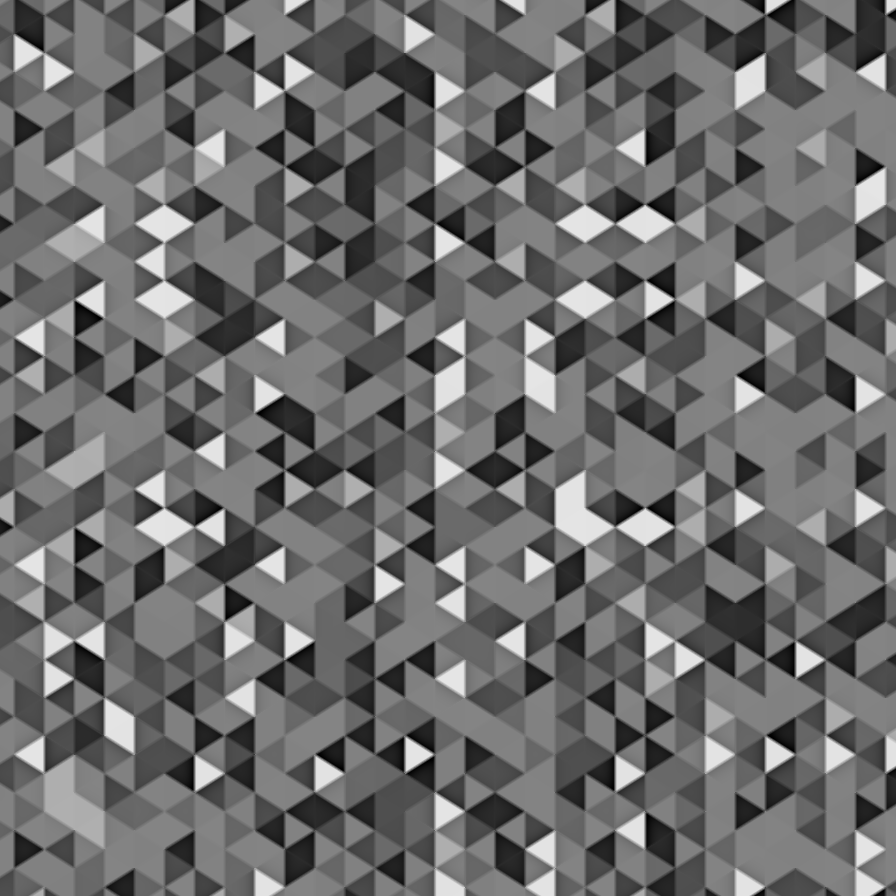
Give the GLSL for this pattern, as a three.js fragment shader.

```glsl
// A mosaic of grey triangles in upright strips, with soft shading beside lighter tiles.
// Strips and half rows number the triangles; folding those numbers repeats and mirrors
// whole blocks, while a hash picks each tone and lets a few tiles break the repeat.
varying vec2 vUv;

float hash(vec2 p) {
  vec3 q = fract(p.xyx * vec3(0.1031, 0.1030, 0.0973));
  q += dot(q, q.yzx + 33.33);
  return fract((q.x + q.y) * q.z);
}

// Strip 0 starts near the left side; the right part copies or mirrors earlier strips.
float foldStrip(float c) {
  if (c > 25.5) return c - 4.0;
  if (c > 17.5 && c < 20.5) return c - 14.0;
  if (c > 14.5 && c < 17.5) return 25.0 - c;
  return c;
}

// Half rows count downward; the lowest block is mirrored, the middle ones are shifted.
float foldRow(float m) {
  if (m > 41.5) m = 66.0 - m;
  if (m > 19.5 && m < 23.5) m -= 16.0;
  else if (m > 23.5 && m < 31.5) m -= 12.0;
  if (m > 11.5 && m < 15.5) m -= 4.0;
  return m;
}

float tileTone(vec2 cell) {
  vec2 source = vec2(foldStrip(cell.x), foldRow(cell.y));
  if (hash(cell + 71.0) < 0.1) source = cell + 140.0;
  float pick = hash(source + 17.0);
  float tone = pick < 0.35 ? 0.51
             : pick < 0.55 ? 0.31
             : pick < 0.73 ? 0.41
             : pick < 0.88 ? 0.18
             : pick < 0.94 ? 0.89 : 0.68;
  return tone + 0.016 * (hash(source + 43.0) - 0.5);
}

// Darkening that a lighter neighbour casts at a given distance from the shared edge.
float shadow(float tone, float neighbour, float dist) {
  return 0.3 * max(neighbour - tone - 0.05, 0.0) * exp(-dist / 0.007);
}

// Smooths the shared edge: both sides meet at an even mix.
float softEdge(float shade, float neighbour, float dist) {
  return mix(neighbour, shade, 0.5 + 0.5 * smoothstep(0.0, 0.0022, dist));
}

void main() {
  // Strip and half row coordinates, measured from the upper left
  vec2 grid = vec2(vUv.x, 1.0 - vUv.y) * vec2(29.82, 47.26) - vec2(0.476, 0.8);
  vec2 corner = floor(grid);
  vec2 local = grid - corner;

  // The diagonal of each half row box alternates and splits it between two triangles
  float rising = mod(corner.x + corner.y, 2.0);
  float diagonal = rising > 0.5 ? local.x : 1.0 - local.x;
  vec2 cell = corner + vec2(0.0, step(diagonal, local.y));

  // Apex on the left or the right, and distances to the three edges
  bool apexLeft = mod(cell.x + cell.y, 2.0) > 0.5;
  float fromApex = apexLeft ? local.x : 1.0 - local.x;
  float offset = grid.y - cell.y;
  float sideDist = (1.0 - fromApex) * 0.0335;
  float slantDist = (fromApex - abs(offset)) * 0.0179;
  float farDist = (fromApex + abs(offset)) * 0.0179;

  // Tones of this tile and the three tiles that touch it
  float facing = offset < 0.0 ? -1.0 : 1.0;
  float tone = tileTone(cell);
  float side = tileTone(cell + vec2(apexLeft ? 1.0 : -1.0, 0.0));
  float slant = tileTone(cell + vec2(0.0, facing));
  float far = tileTone(cell - vec2(0.0, facing));

  // Shading, then smooth edges
  float shade = tone - shadow(tone, side, sideDist)
                     - shadow(tone, slant, slantDist)
                     - shadow(tone, far, farDist);
  shade = softEdge(shade, far, farDist);
  shade = softEdge(shade, slant, slantDist);
  shade = softEdge(shade, side, sideDist);
  gl_FragColor = vec4(vec3(shade), 1.0);
}
```
